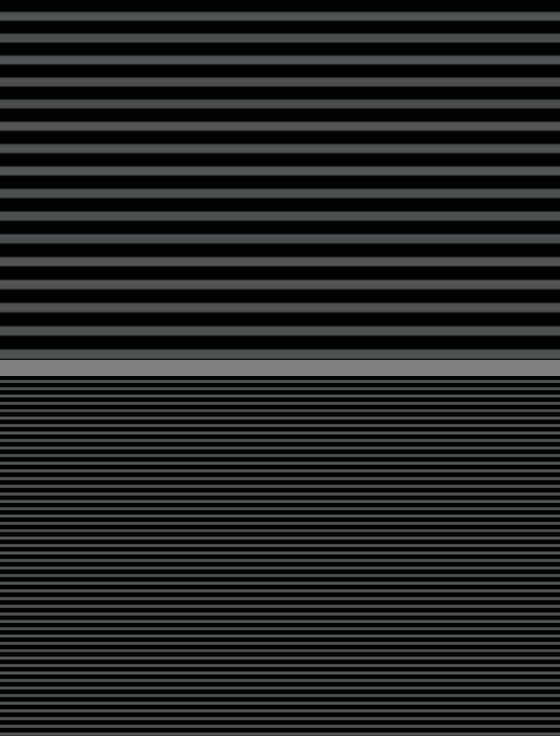
Top: one tile. Bottom: repeated 3 by 3.
A Shadertoy shader for this pattern:

```glsl
#define STRIPES 16.0
#define PHASE 0.75
#define SPREAD 0.038
#define HALF_WIDTH 0.202
#define SOFTNESS 0.065
#define STREAK_ROWS 160.0
#define BLACK vec3(0.008, 0.009, 0.009)
#define GREY_DARK vec3(0.285, 0.285, 0.285)
#define GREY_LIGHT vec3(0.342, 0.345, 0.345)
#define COOL_TINT vec3(-0.018, 0.006, 0.007)

float hash(float n) {
    return fract(sin(n * 12.9898 + 4.137) * 43758.5453);
}

// Value noise that wraps after the given whole number of cells
float wrappedNoise(float x, float cells) {
    float cell = floor(x);
    float blend = smoothstep(0.0, 1.0, x - cell);
    return mix(hash(mod(cell, cells)), hash(mod(cell + 1.0, cells)), blend);
}

void mainImage(out vec4 fragColor, in vec2 fragCoord) {
    float down = 1.0 - fragCoord.y / iResolution.y;

    // Stripe spacing widens gently downward; the phase still wraps exactly
    float phase = STRIPES * (down + SPREAD * down * (1.0 - down)) - PHASE;
    float stripe = floor(phase + 0.5);
    float id = mod(stripe, STRIPES);
    float dist = abs(phase - stripe);

    // Soft-edged band, never sharper than one pixel
    float soft = max(SOFTNESS, 0.5 * STRIPES / iResolution.y);
    float band = 1.0 - smoothstep(HALF_WIDTH - soft, HALF_WIDTH + soft, dist);

    // Fine horizontal streaks, with a small shift in tone and tint per stripe
    float streak = wrappedNoise(down * STREAK_ROWS, STREAK_ROWS);
    float tone = clamp(0.8 * streak + 0.3 * hash(id + 31.0), 0.0, 1.0);
    float cool = pow(hash(id + 67.0), 2.0);
    vec3 grey = mix(GREY_DARK, GREY_LIGHT, tone) + COOL_TINT * cool;
    vec3 gap = BLACK * (0.5 + 0.7 * streak) + max(COOL_TINT, 0.0) * 0.5 * cool;

    fragColor = vec4(mix(gap, grey, band), 1.0);
}
```
